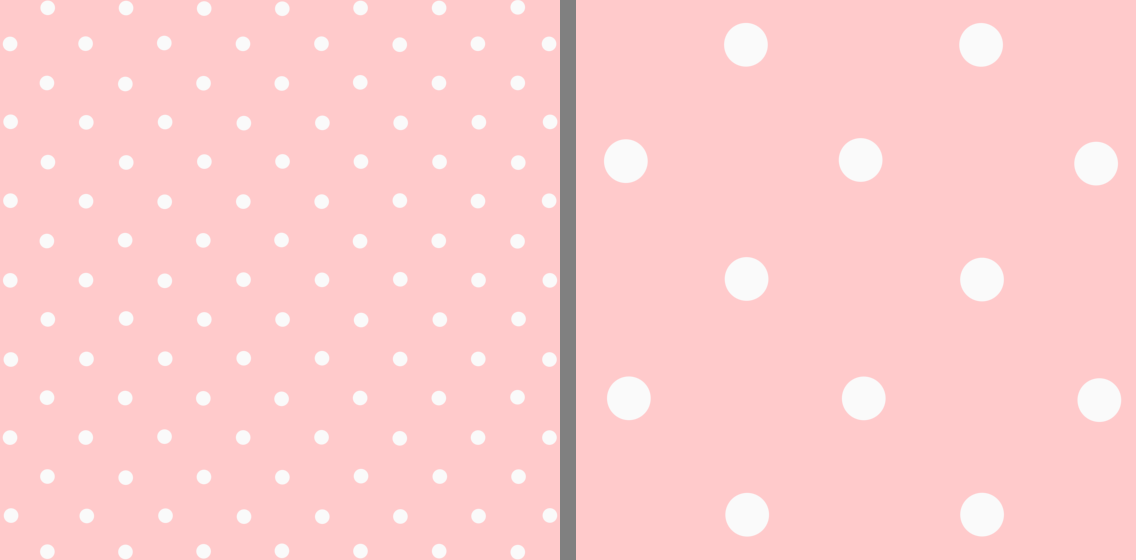
Left, the full canvas; right, a detail of the centre.
Give the GLSL for this pattern, as a Shadertoy shader.

```glsl
// Staggered polka dots: small off-white discs on a soft pink ground.
// Each pixel finds its nearest lattice cell; border dots are pulled inward
// to stay whole, and layered sines nudge every dot slightly off the grid.

const vec3 PINK = vec3(1.0, 0.792, 0.798);
const vec3 OFF_WHITE = vec3(0.98);

const vec2 PITCH = vec2(0.1401, 0.0703);   // column and row spacing
const vec2 LATTICE_ORIGIN = vec2(0.5043, 0.5);
const vec2 INSET_MIN = vec2(0.0193, 0.0154); // limits for dot centres
const vec2 INSET_MAX = vec2(0.9820, 0.9855);
const float DOT_RADIUS = 0.0130;
const float JITTER = 0.0016;

// Layered sines giving each cell an irregular offset within -1..1
vec2 wobble(vec2 cell) {
    vec2 phase = vec2(dot(cell, vec2(12.7, 4.9)), dot(cell, vec2(7.3, 15.1)));
    return 0.6 * sin(phase) + 0.4 * sin(phase.yx * 2.7 + 1.3);
}

// Centre of the dot nearest to p; 15 rows alternate between 7 and 8 dots
vec2 dotCenter(vec2 p, vec2 pitch, float jitter) {
    vec2 grid = (p - LATTICE_ORIGIN) / pitch;
    float row = clamp(round(grid.y), -7.0, 7.0);
    float evenRow = 1.0 - mod(abs(row), 2.0);
    float shift = 0.5 * evenRow;
    float column = clamp(round(grid.x + shift), -3.0, 3.0 + evenRow);
    vec2 center = LATTICE_ORIGIN + vec2(column - shift, row) * pitch;
    return clamp(center, INSET_MIN, INSET_MAX) + jitter * wobble(vec2(column, row));
}

// Antialiased disc coverage
float disc(vec2 p, float radius, float softness) {
    return 1.0 - smoothstep(-softness, softness, length(p) - radius);
}

void mainImage(out vec4 fragColor, in vec2 fragCoord) {
    float size = min(iResolution.x, iResolution.y);
    vec2 p = (fragCoord - 0.5 * iResolution.xy) / size + 0.5;
    vec2 center = dotCenter(p, PITCH, JITTER);
    float coverage = disc(p - center, DOT_RADIUS, 0.8 / size);
    fragColor = vec4(mix(PINK, OFF_WHITE, coverage), 1.0);
}
```
